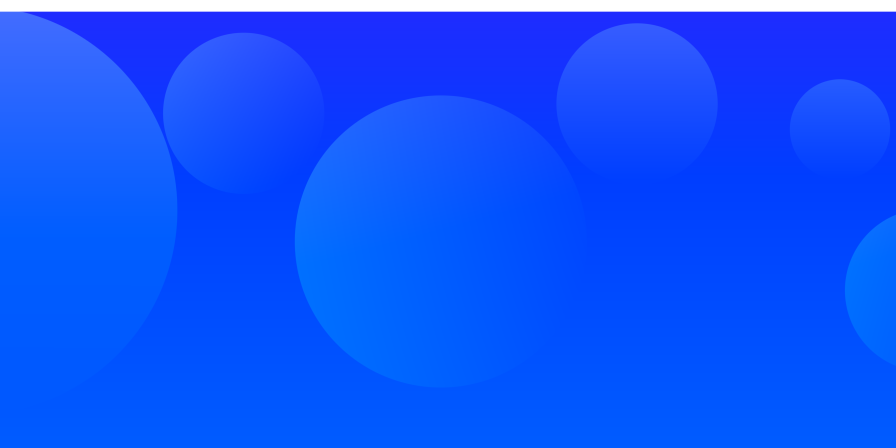
Reproduce this background procedurally as a Shadertoy shader.

```glsl
const int BUBBLES = 6;

// Center, radius and peak opacity, in canvas heights
const vec4 bubbles[BUBBLES] = vec4[](
    vec4(-0.060, 0.531, 0.456, 0.31),
    vec4( 0.544, 0.747, 0.180, 0.23),
    vec4( 0.984, 0.461, 0.326, 0.24),
    vec4( 1.422, 0.768, 0.180, 0.23),
    vec4( 1.875, 0.711, 0.112, 0.20),
    vec4( 2.068, 0.352, 0.182, 0.23)
);

// Direction of the bright side, in radians
const float lightAngles[BUBBLES] = float[](1.57, 2.36, 2.72, 1.57, 1.57, 2.50);

float discMask(vec2 offset, float radius, float pixel) {
    return 1.0 - smoothstep(-pixel, pixel, length(offset) - radius);
}

void mainImage(out vec4 fragColor, in vec2 fragCoord) {
    vec2 p = fragCoord / iResolution.y;
    float pixel = 0.7 / iResolution.y;

    // Vertical backdrop; negative red keeps the lower part pure blue
    vec3 color = mix(vec3(-0.20, 0.36, 1.0), vec3(0.12, 0.17, 1.0), p.y / 0.974);

    // Translucent bubbles fading away from their bright side
    vec3 tint = vec3(0.6 * p.y, 1.0, 1.0);
    for (int i = 0; i < BUBBLES; i++) {
        vec4 bubble = bubbles[i];
        vec2 offset = p - bubble.xy;
        vec2 lightDir = vec2(cos(lightAngles[i]), sin(lightAngles[i]));
        float fade = clamp(0.5 + 0.5 * dot(offset, lightDir) / bubble.z, 0.0, 1.0);
        color = mix(color, tint, bubble.w * fade * discMask(offset, bubble.z, pixel));
    }

    // White strip along the top
    color = mix(color, vec3(1.0), smoothstep(-pixel, pixel, p.y - 0.974));
    fragColor = vec4(clamp(color, 0.0, 1.0), 1.0);
}
```
